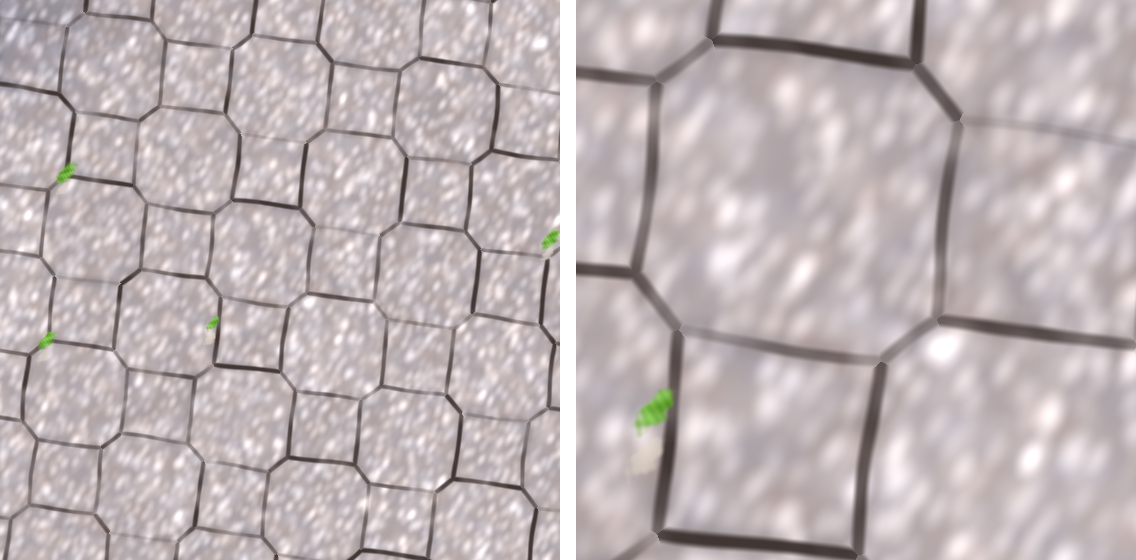
Left: the whole. Right: its middle third, enlarged.
Give the GLSL for this texture, as a three.js fragment shader.

```glsl
// Weathered paving of octagons and small squares, tilted, with dark joints and a few weeds.
varying vec2 vUv;

const vec2 ORIGIN = vec2(0.4648, 0.5482);  // centre of one octagon
const vec2 ACROSS = vec2(0.1487, -0.0201); // step to the next stone, rightward
const vec2 DOWN = vec2(-0.0167, -0.1465);  // step to the next stone, downward
const float OCTAGON = 0.6;                 // half width in steps

const vec3 STONE = vec3(0.765, 0.722, 0.73);
const vec3 JOINT = vec3(0.23, 0.19, 0.18);
const vec3 LEAF = vec3(0.43, 0.70, 0.22);
const vec3 SAND = vec3(0.88, 0.84, 0.78);

float hash(vec2 p) {
  return fract(sin(dot(p, vec2(127.1, 311.7))) * 43758.545);
}

// Layered sines, about -1 to 1
float waves(vec2 p) {
  return 0.5 * sin(p.x + 1.7 * sin(p.y * 0.8)) + 0.3 * sin(p.y * 2.1 + p.x * 0.7)
       + 0.2 * sin(p.x * 3.7 - p.y * 2.9);
}

// Cellular noise: soft grains of random strength; high rarity leaves few bright ones
float grains(vec2 p, float rarity) {
  vec2 base = floor(p);
  float sum = 0.0;
  for (int y = -1; y <= 1; y++) {
    for (int x = -1; x <= 1; x++) {
      vec2 cell = base + vec2(float(x), float(y));
      vec2 centre = cell + vec2(hash(cell), hash(cell + 37.3));
      float falloff = 1.0 - smoothstep(0.0, 0.8, length(p - centre));
      sum += pow(hash(cell + 81.7), rarity) * falloff;
    }
  }
  return sum;
}

// Canvas position to steps across and down
vec2 toGrid(vec2 p) {
  vec2 d = p - ORIGIN;
  float det = ACROSS.x * DOWN.y - ACROSS.y * DOWN.x;
  return vec2(d.x * DOWN.y - d.y * DOWN.x, ACROSS.x * d.y - ACROSS.y * d.x) / det;
}

// Nearest octagon centre on the checkerboard
vec2 octagonCentre(vec2 g) {
  vec2 r = floor(vec2(g.x + g.y, g.x - g.y) * 0.5 + 0.5);
  return vec2(r.x + r.y, r.x - r.y);
}

// x: distance to the joint, y: joint strength, z: random value of the stone
vec3 paving(vec2 g) {
  vec2 centre = octagonCentre(g);
  vec2 local = g - centre;
  vec2 q = abs(local);
  vec2 side = q.x > q.y ? vec2(sign(local.x), 0.0) : vec2(0.0, sign(local.y));
  float straight = max(q.x, q.y) - OCTAGON;
  float chamfer = (1.0 - q.x - q.y) * 0.7071;
  bool inSquare = straight > 0.0;
  bool onChamfer = !inSquare && chamfer < -straight;

  vec2 edge = centre + (onChamfer ? 0.5 * sign(local) : 0.25 * side);
  float bias = onChamfer ? 0.6 : (side.y > 0.0 ? 0.25 : 0.7);
  float strength = bias + 0.6 * (hash(edge + 5.3) - 0.5);
  float dist = onChamfer ? chamfer : abs(straight);
  float tone = hash(inSquare ? centre + side : centre + 0.5);
  return vec3(dist, strength, tone);
}

vec3 stoneColour(vec2 p, float tone) {
  vec2 streak = mat2(0.88, 0.48, -0.48, 0.88) * p; // grain leans to the right
  float fine = grains(streak * vec2(82.0, 48.0), 1.0) - 0.3;
  float coarse = grains(streak * vec2(36.0, 25.0) + 19.0, 1.0) - 0.3;
  float glint = grains(streak * vec2(64.0, 40.0) + 53.0, 9.0);
  vec3 col = STONE + 0.17 * fine + 0.10 * coarse + 0.30 * glint;
  col += 0.03 * (tone - 0.5) + 0.012 * waves(p * 17.0);
  col += vec3(0.015, 0.0, -0.015) * waves(p * 60.0 + 4.0);
  float shade = 1.0 - smoothstep(0.0, 0.3, length(p - vec2(0.0, 1.0)));
  return col - shade * vec3(0.13, 0.11, 0.08);
}

// Soft ragged tuft leaning right
float tuft(vec2 d, float size) {
  d.x += 0.5 * d.y;
  float r = length(d * vec2(1.5, 0.9)) + 0.02 * waves(d * 45.0);
  return 1.0 - smoothstep(0.45 * size, size, r);
}

void main() {
  vec2 grid = toGrid(vUv);
  vec2 bend = vec2(waves(grid * 3.1), waves(grid.yx * 2.7 + 8.0));
  vec3 pave = paving(grid + 0.018 * bend);
  vec3 col = stoneColour(vUv, pave.z);

  // Joints: dark core and soft worn rim
  float wear = pave.y + 0.28 * waves(grid * 7.0 + 2.0);
  float ink = clamp(wear, 0.12, 0.95);
  float width = 0.021 + 0.01 * ink;
  float core = 1.0 - smoothstep(width * 0.35, width * 1.4, pave.x);
  float rim = 1.0 - smoothstep(0.0, 0.10, pave.x);
  col -= 0.07 * rim;
  col = mix(col, JOINT, core * ink);

  // Weeds and loose sand in the joints
  for (int i = 0; i < 4; i++) {
    float t = float(i);
    float u = t - 1.5;
    vec2 spot = vec2(-2.4 + 0.97 * t * (t - 1.0), 1.38 - 0.9 * u * u - 0.27 * sin(2.1 * u));
    vec2 d = grid - spot;
    float size = 0.13 + 0.03 * sin(t * 2.0 + 1.0);
    col = mix(col, SAND, 0.6 * tuft(d - vec2(-0.02, 0.2), 0.1));
    vec3 leaf = LEAF + 0.12 * waves(d * 38.0 + t);
    col = mix(col, leaf, 0.9 * tuft(d, size));
  }
  gl_FragColor = vec4(clamp(col, 0.0, 1.0), 1.0);
}
```
